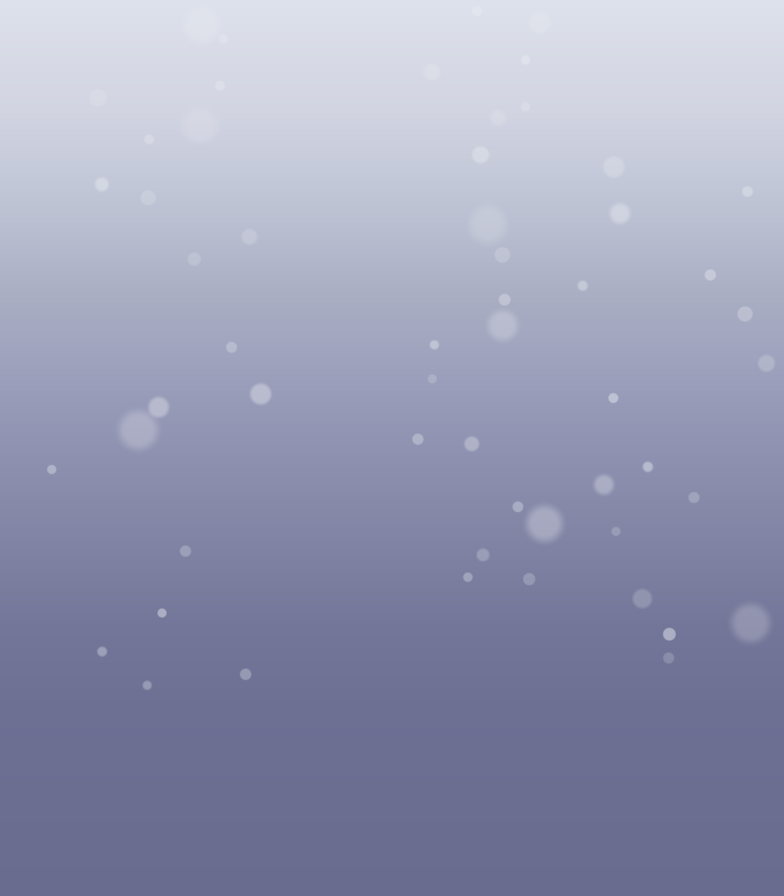
This background is drawn by a WebGL 2 fragment shader. Its source:

```glsl
#version 300 es
precision highp float;
// Pale soft dots drifting over a vertical blend from misty white to slate violet.
// The blend walks through colour stops; a loop scatters the dots by hash,
// in two loose clusters that leave the centre and the bottom quiet.

uniform vec2 u_resolution;
out vec4 fragColor;

const int DOT_COUNT = 56;
const int LARGE_DOT_STEP = 8;
const float DOT_FLOOR = 0.77;  // lowest dot, measured down from the top
const vec3 DOT_COLOR = vec3(0.91, 0.92, 0.94);

// Each stop holds a colour and its depth below the top edge.
const int STOP_COUNT = 9;
const vec4 STOPS[STOP_COUNT] = vec4[STOP_COUNT](
    vec4(0.867, 0.884, 0.922, 0.00),
    vec4(0.820, 0.830, 0.882, 0.125),
    vec4(0.757, 0.778, 0.843, 0.21),
    vec4(0.665, 0.682, 0.765, 0.33),
    vec4(0.612, 0.624, 0.733, 0.42),
    vec4(0.555, 0.567, 0.685, 0.51),
    vec4(0.455, 0.463, 0.600, 0.70),
    vec4(0.427, 0.437, 0.577, 0.79),
    vec4(0.412, 0.420, 0.560, 1.00)
);

vec3 hash3(float n) {
    vec3 p = fract(vec3(n) * vec3(0.1031, 0.1030, 0.0973));
    p += dot(p, p.yzx + 33.33);
    return fract((p.xxy + p.yzz) * p.zyx);
}

vec3 skyColor(float depth) {
    vec3 color = STOPS[0].rgb;
    for (int i = 1; i < STOP_COUNT; i++) {
        float blend = clamp((depth - STOPS[i - 1].w) / (STOPS[i].w - STOPS[i - 1].w), 0.0, 1.0);
        color = mix(color, STOPS[i].rgb, blend);
    }
    return color;
}

// Disc coverage with an edge whose width is a share of the radius.
float softDisc(vec2 p, vec2 center, float radius, float softness, float pixel) {
    float edge = max(radius * softness, pixel);
    return 1.0 - smoothstep(radius - edge, radius + edge, length(p - center));
}

// Dot centre: depth is stratified, x falls in the left or the right cluster.
vec2 dotCenter(float index, vec3 rnd, float aspect) {
    float depth = (index + rnd.y) / float(DOT_COUNT) * DOT_FLOOR;
    float leftShare = mix(0.42, 0.22, depth / DOT_FLOOR);
    float x = rnd.z < leftShare ? mix(0.06, 0.35, rnd.x) : mix(0.52, 0.98, rnd.x);
    return vec2(x * aspect, depth);
}

void main() {
    float pixel = 1.0 / u_resolution.y;
    float aspect = u_resolution.x * pixel;
    vec2 p = gl_FragCoord.xy * pixel;
    p.y = 1.0 - p.y;  // depth below the top edge

    vec3 color = skyColor(p.y);

    for (int i = 0; i < DOT_COUNT; i++) {
        float index = float(i);
        vec3 place = hash3(index + 11.0);
        vec3 style = hash3(index + 211.0);
        bool large = i % LARGE_DOT_STEP == 2;

        float radius = large ? mix(0.015, 0.023, style.x) : mix(0.005, 0.012, style.x * style.x);
        float softness = large ? 0.35 : mix(0.08, 0.4, style.y * style.y);
        float opacity = large ? mix(0.18, 0.34, style.z) : mix(0.2, 0.5, style.z);

        vec2 center = dotCenter(index, place, aspect);
        color = mix(color, DOT_COLOR, opacity * softDisc(p, center, radius, softness, pixel));
    }

    fragColor = vec4(color, 1.0);
}
```
